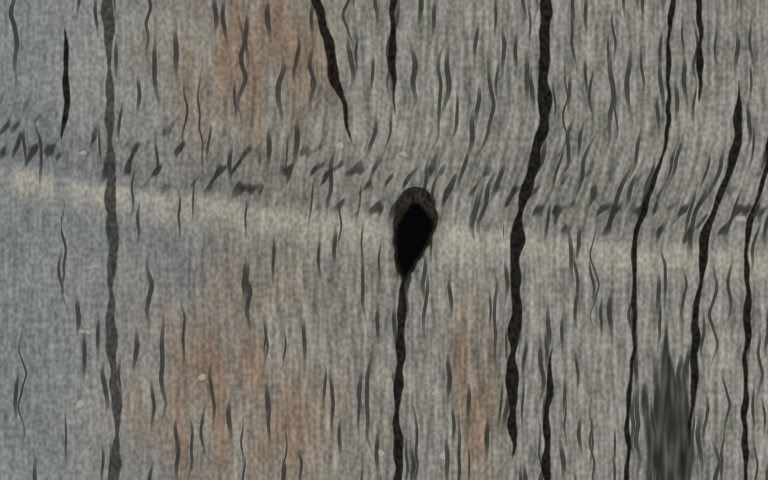
Write a WebGL 1 fragment shader that draws this texture.

```glsl
precision highp float;
uniform vec2 u_resolution;

const vec3 WOOD = vec3(0.515, 0.505, 0.477);
const vec3 COOL_WOOD = vec3(0.475, 0.490, 0.495);
const vec3 BROWN_STAIN = vec3(0.485, 0.405, 0.335);
const vec3 PALE_RIDGE = vec3(0.665, 0.640, 0.590);
const vec3 CRACK_DARK = vec3(0.105, 0.095, 0.085);
const vec3 CRACK_GREY = vec3(0.235, 0.232, 0.220);
const vec3 HOLE_RIM = vec3(0.165, 0.150, 0.130);
const vec3 HOLE_BLACK = vec3(0.020, 0.022, 0.028);
const float FIBRE_CONTRAST = 0.30;
const float SPECK_CONTRAST = 0.22;
const float GRAIN_LEAN = 0.055;
const vec2 HOLE_TIP = vec2(0.842, 0.41);
const float HOLE_HEIGHT = 0.20;

float hash(vec2 p) {
  return fract(sin(dot(p, vec2(127.1, 311.7))) * 43758.545);
}

float gradientDot(vec2 cell, vec2 offset) {
  float angle = 6.2832 * hash(cell);
  return dot(vec2(cos(angle), sin(angle)), offset);
}

float noise(vec2 p) {
  vec2 i = floor(p), f = fract(p);
  vec2 u = f * f * f * (f * (f * 6.0 - 15.0) + 10.0);
  vec2 e = vec2(1.0, 0.0);
  float low = mix(gradientDot(i, f), gradientDot(i + e.xy, f - e.xy), u.x);
  float high = mix(gradientDot(i + e.yx, f - e.yx), gradientDot(i + 1.0, f - 1.0), u.x);
  return mix(low, high, u.y);
}

float blob(vec2 p, vec2 centre, vec2 radius) {
  vec2 q = (p - centre) / radius;
  return exp(-dot(q, q));
}

// Ragged split along the grain, tapered at both ends of span
float crack(vec2 g, float x, float slope, vec2 span, float halfWidth) {
  float taper = smoothstep(span.x, span.x + 0.12, g.y)
              * (1.0 - smoothstep(span.y - 0.12, span.y, g.y));
  float wander = 0.013 * noise(vec2(g.y * 5.0, x * 37.0))
               + 0.007 * noise(vec2(g.y * 21.0, x * 91.0));
  float w = halfWidth * taper * (0.85 + 0.9 * noise(vec2(g.y * 17.0, x * 53.0)));
  float d = abs(g.x - x - slope * (g.y - 0.5) - wander) - w;
  float edge = 1.2 / u_resolution.y;
  return (1.0 - smoothstep(-edge, edge, d)) * smoothstep(0.0, 0.25, taper);
}

// Short hairline splits, at most one in each cell of several grids
float hairlines(vec2 g) {
  float total = 0.0;
  for (int i = 0; i < 4; i++) {
    float layer = float(i);
    vec2 scale = vec2(11.0 + 5.0 * layer, 2.7 + 1.6 * layer);
    vec2 q = g * scale + vec2(0.37, 0.61) * layer;
    q.y += 5.0 * hash(vec2(floor(q.x), layer));
    vec2 cell = floor(q), f = fract(q);
    float pick = hash(cell + 17.0 * layer);
    float centre = 0.3 + 0.4 * hash(cell + 5.3) + 0.25 * noise(vec2(g.y * 16.0, pick * 40.0));
    float taper = smoothstep(0.08, 0.5, f.y) * (1.0 - smoothstep(0.6, 0.92, f.y));
    float d = abs(f.x - centre) / scale.x - 0.0035 * taper * hash(cell + 9.1);
    float line = 1.0 - smoothstep(0.0, 0.0035, d);
    total = max(total, line * taper * step(pick, mix(0.22, 0.60, g.x / 1.6)));
  }
  return total;
}

// Pale chips of debris
float chips(vec2 p) {
  vec2 q = p * 8.0, cell = floor(q);
  vec2 centre = 0.25 + 0.5 * vec2(hash(cell + 2.0), hash(cell + 7.0));
  vec2 d = (fract(q) - centre) * vec2(1.0, 1.5);
  float size = 0.06 + 0.10 * noise(p * 70.0);
  return (1.0 - smoothstep(size - 0.03, size + 0.03, length(d))) * step(hash(cell + 3.0), 0.13);
}

void main() {
  vec2 p = gl_FragCoord.xy / u_resolution.y;
  float ridgeY = 0.635 - 0.16 * p.x + 0.03 * p.x * p.x + 0.02 * noise(p * vec2(7.0, 2.0));
  float above = p.y - ridgeY;
  float lean = GRAIN_LEAN * smoothstep(0.3, 1.1, p.x);
  vec2 g = vec2(p.x - lean * smoothstep(0.0, 0.28, above), p.y);

  // Broad weathering and stains
  float cloud = noise(p * 3.0) + 0.6 * noise(p * 8.0 + 9.0);
  float stain = blob(p, vec2(0.52, 0.88), vec2(0.16, 0.20))
              + blob(p, vec2(0.50, 0.18), vec2(0.20, 0.22))
              + blob(p, vec2(0.98, 0.17), vec2(0.05, 0.20));
  stain *= 0.6 + 1.3 * noise(g * vec2(17.0, 5.0));
  vec3 col = mix(COOL_WOOD, WOOD, smoothstep(0.05, 0.55, p.x + 0.25 * cloud));
  col = mix(col, BROWN_STAIN, clamp(stain, 0.0, 0.75));

  // Fibres and specks
  float crisp = mix(0.45, 1.0, smoothstep(0.1, 0.9, p.x));
  float fibre = noise(g * vec2(115.0, 13.0)) + 0.6 * noise(g * vec2(60.0, 7.0) + 31.0);
  float speck = noise(p * vec2(125.0, 95.0)) + 0.5 * noise(p * 45.0);
  col *= 1.0 + FIBRE_CONTRAST * crisp * fibre + SPECK_CONTRAST * speck + 0.10 * cloud;

  // Pale ridge with slanted pits above it
  float ridge = exp(-pow(above / (above > 0.0 ? 0.022 : 0.045), 2.0));
  ridge *= 0.60 + 0.7 * noise(g * vec2(28.0, 9.0));
  col = mix(col, PALE_RIDGE * (1.0 + 0.2 * speck), clamp(ridge, 0.0, 0.85));
  float band = smoothstep(0.005, 0.05, above) * (1.0 - smoothstep(0.10, 0.20, above));
  vec2 slanted = vec2(p.x - 0.45 * p.y, p.y);
  float pits = smoothstep(0.12, 0.42, noise(slanted * vec2(52.0, 24.0)));
  col *= 1.0 - band * (0.06 + 0.48 * pits);
  col = mix(col, PALE_RIDGE, 0.85 * chips(p));

  // Charred patch at the lower right
  float charred = blob(p, vec2(1.395, 0.10), vec2(0.055, 0.17));
  charred = smoothstep(0.30, 0.55, charred + 0.5 * noise(g * vec2(50.0, 9.0)));
  col = mix(col, CRACK_GREY * (0.9 + 0.7 * fibre), 0.85 * charred);

  // Hairlines, then the long splits
  col = mix(col, CRACK_GREY * 0.8, 0.8 * hairlines(g));
  float greySplit = crack(g, 0.235, -0.01, vec2(-0.2, 1.2), 0.010);
  col = mix(col, CRACK_GREY * (1.0 + 0.4 * speck), 0.9 * greySplit);
  float split = crack(g, 1.075, 0.02, vec2(0.02, 1.2), 0.0125);
  split = max(split, crack(g, 0.762, -0.26, vec2(0.68, 1.2), 0.009));
  split = max(split, crack(g, 0.783, 0.0, vec2(0.74, 1.15), 0.008));
  split = max(split, crack(g, 0.845, 0.04, vec2(-0.2, 0.46), 0.010));
  split = max(split, crack(g, 1.400, 0.0, vec2(0.76, 1.2), 0.008));
  split = max(split, crack(g, 1.465, 0.06, vec2(0.04, 0.86), 0.008));
  split = max(split, crack(g, 1.555, 0.01, vec2(-0.2, 1.2), 0.0065));
  split = max(split, crack(g, 1.325, 0.04, vec2(-0.2, 1.2), 0.005));
  split = max(split, crack(g, 1.150, 0.03, vec2(-0.2, 0.30), 0.008));
  split = max(split, crack(g, 0.137, 0.0, vec2(0.68, 0.97), 0.007));
  col = mix(col, CRACK_DARK * (1.0 + 0.8 * speck), 0.95 * split);

  // Teardrop knot hole, brown rim around a black core
  float t = (p.y - HOLE_TIP.y) / HOLE_HEIGHT, s = clamp(t, 0.0, 1.0);
  float halfWidth = 0.108 * pow(s, 0.9) * pow(1.0 - s, 0.45);
  float side = p.x - HOLE_TIP.x - 0.024 * smoothstep(0.0, 0.7, s);
  float hole = max(abs(side) - halfWidth, max(-t, t - 1.0) * HOLE_HEIGHT);
  hole += 0.005 * noise(p * 45.0);
  float core = smoothstep(0.0, 0.014, -hole - 0.030 * smoothstep(0.55, 0.9, t) + 0.006 * speck);
  col *= 1.0 - 0.25 * exp(-max(hole, 0.0) * 90.0);
  vec3 inside = mix(HOLE_RIM * (1.0 + 0.7 * speck), HOLE_BLACK, core);
  col = mix(col, inside, 1.0 - smoothstep(-0.003, 0.003, hole));

  gl_FragColor = vec4(clamp(col, 0.0, 1.0), 1.0);
}
```
